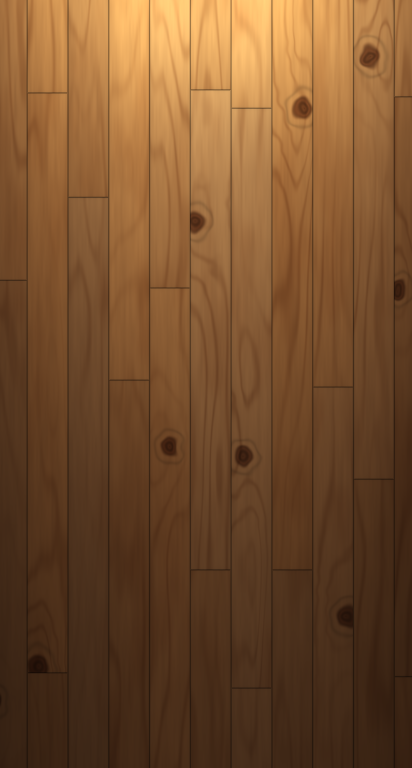
Write a Shadertoy shader that draws this texture.

```glsl
const float PITCH = 0.0990;         // plank width, in canvas widths
const float FIRST_SEAM = 0.066;
const float ASPECT = 1.8686;        // canvas height over width
const float PLANK_LENGTH = 0.755;   // in canvas heights
const float SHORT_LENGTH = 0.625;
const int SHORT_COLUMN = 5;
const float SEAM_HALF = 0.0013;
const float SEAM_DARK = 0.42;
const float RING_DARK = 0.14;
const float GRAIN_DARK = 0.09;
const float STAIN_DARK = 0.09;
const float TONE_RANGE = 0.10;
const float AMBIENT = 0.105;
const float LAMP_GAIN = 0.75;
const vec3 SHADE_TINT = vec3(1.0, 0.58, 0.32);
const vec3 LIT_TINT = vec3(1.0, 0.76, 0.45);
const vec3 STAIN_TINT = vec3(0.6, 1.0, 1.3);
const vec3 KNOT_TINT = vec3(0.52, 0.42, 0.38);

// Stagger of each column, measured down from the top; -1 means no knot
const float JOINT[11] = float[11](0.365, 0.121, 0.257, 0.495, 0.375, 0.117,
                                  0.141, 0.742, 0.504, 0.624, 0.126);
const float KNOT[11] = float[11](0.914, 0.868, -1.0, -1.0, 0.582, 0.289,
                                 0.595, 0.140, 0.803, 0.074, 0.378);

float hash(vec2 p) {
    return fract(sin(dot(p, vec2(127.1, 311.7))) * 43758.5453);
}

float noise(vec2 p) {
    vec2 i = floor(p), f = fract(p);
    f = f * f * (3.0 - 2.0 * f);
    return mix(mix(hash(i), hash(i + vec2(1, 0)), f.x),
               mix(hash(i + vec2(0, 1)), hash(i + vec2(1, 1)), f.x), f.y);
}

float fbm(vec2 p) {
    return 0.6 * noise(p) + 0.3 * noise(p * 2.1 + 7.3) + 0.1 * noise(p * 4.3 + 3.1);
}

// Coverage of a seam at distance d, softened over one pixel
float seam(float d, float pixel) {
    float soft = 1.3 * pixel;
    return clamp((SEAM_HALF + 0.5 * soft - d) / soft, 0.0, 1.0);
}

// Lamp above the top centre, fading downwards
float lamp(vec2 uv) {
    float dx = uv.x - 0.5, down = 1.0 - uv.y;
    float fall = 0.20 + 0.20 * uv.y + 0.58 * uv.y * uv.y;
    float glow = 0.2 * exp(-8.0 * dx * dx - 60.0 * down * down);
    return AMBIENT + LAMP_GAIN * (fall * (1.13 - 1.7 * dx * dx) + glow);
}

void mainImage(out vec4 fragColor, in vec2 fragCoord) {
    vec2 uv = fragCoord / iResolution.xy;
    float down = 1.0 - uv.y;
    float pixel = 1.0 / iResolution.x;

    // Plank layout
    float across = (uv.x - FIRST_SEAM) / PITCH + 1.0;
    float column = floor(across);
    int index = clamp(int(column), 0, 10);
    float len = index == SHORT_COLUMN ? SHORT_LENGTH : PLANK_LENGTH;
    float along = (down - JOINT[index]) / len;
    float row = floor(along);
    float seed = hash(vec2(column + 3.0, row + 5.0));
    float tone = hash(vec2(column + 11.0, row + 2.0));

    // Local coordinates in plank widths
    float unitsHigh = ASPECT / PITCH;
    vec2 p = vec2(across - column, down * unitsHigh);
    vec2 shift = vec2(seed * 61.0, seed * 37.0);

    // Knot, kept to the plank that holds it
    float owned = float(floor((KNOT[index] - JOINT[index]) / len) == row);
    float side = 0.5 + 0.38 * cos(1.3 * (column - 7.6));
    float size = mix(0.21, 0.29, hash(vec2(column, 4.0)));
    vec2 k = p - vec2(side, KNOT[index] * unitsHigh);
    k += 0.12 * (vec2(noise(p * 4.0), noise(p * 4.0 + 9.0)) - 0.5);
    float r = length(k * vec2(1.0, 0.8)) / size;
    float bend = owned * exp(-0.5 * dot(k * vec2(2.2, 0.9), k * vec2(2.2, 0.9)));

    // Thin growth rings flow along the plank and swell around the knot
    float field = 7.0 * fbm(vec2(p.x * 0.9, p.y * 0.11) + shift)
                + (seed - 0.5) * 4.0 * p.x + 2.2 * bend;
    float ring = pow(0.5 + 0.5 * sin(6.2832 * field), 5.0);
    ring *= smoothstep(0.2, 0.9, noise(vec2(p.x, p.y * 0.25) + shift + 17.0)) + 0.25;
    float grain = 0.6 * noise(vec2(p.x * 14.0, p.y * 0.6) + shift)
                + 0.4 * noise(vec2(p.x * 24.0, p.y * 2.0) + shift);
    float stain = smoothstep(0.5, 0.85, fbm(vec2(p.x * 1.5, p.y * 0.4) + shift + 31.0));

    // Wood tone
    float light = lamp(uv) * (1.0 + TONE_RANGE * (tone - 0.5));
    light *= 1.0 - GRAIN_DARK * (grain - 0.45);
    vec3 color = light * mix(SHADE_TINT, LIT_TINT, clamp(light, 0.0, 1.0));
    color *= 1.0 + (seed - 0.5) * vec3(-0.03, 0.02, 0.12);
    color *= 1.0 - RING_DARK * ring * vec3(0.7, 1.0, 1.2);
    color *= 1.0 - STAIN_DARK * stain * STAIN_TINT;

    // Knot core and rim
    float core = owned * (1.0 - smoothstep(0.65, 1.15, r));
    float rim = owned * exp(-30.0 * (r - 1.6) * (r - 1.6));
    vec3 coreTint = KNOT_TINT * (1.0 + 0.12 * sin(r * 13.0) + 0.15 * r);
    color *= 1.0 - 0.12 * rim;
    color *= mix(vec3(1.0), coreTint, core);

    // Seams between planks
    float sideGap = min(p.x, 1.0 - p.x) * PITCH;
    float phase = along - row;
    float endGap = min(phase, 1.0 - phase) * len * ASPECT;
    float gap = max(seam(sideGap, pixel), seam(endGap, pixel));
    color *= 1.0 - SEAM_DARK * gap;
    color *= 1.0 - 0.05 * exp(-min(sideGap, endGap) / 0.004);

    fragColor = vec4(clamp(color, 0.0, 1.0), 1.0);
}
```
